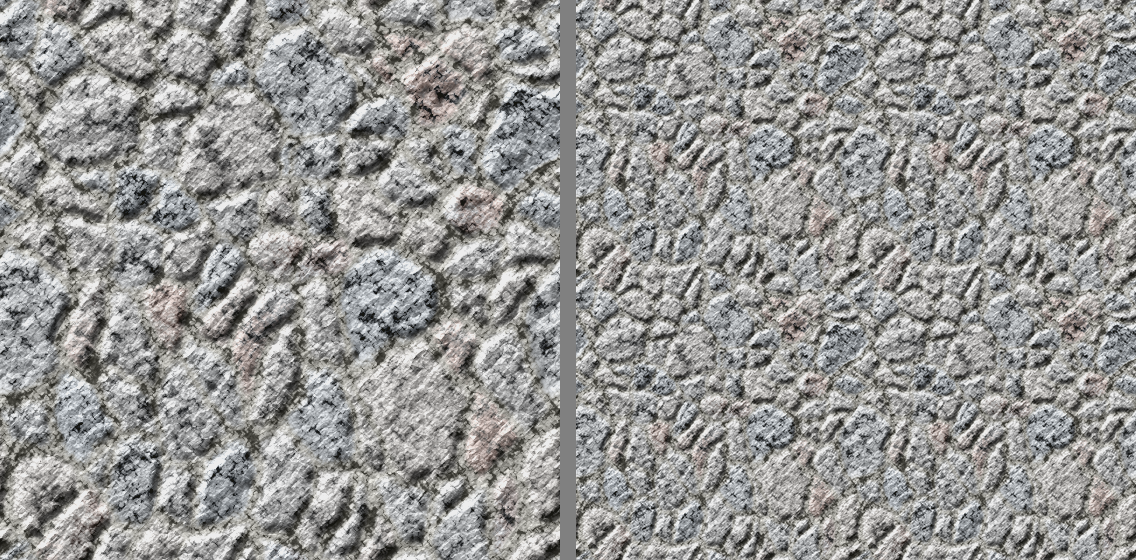
Left: one tile. Right: repeated 2 by 2.
This texture is drawn by a three.js fragment shader. Its source:

```glsl
// Rough rubble wall: grey, bluish and pinkish stones set in gritty mortar.
// A wrapped power diagram gives the stones, layered cellular noise the grain;
// the height field is lit from the upper left, with short cast shadows.
varying vec2 vUv;

const float TAU = 6.2831853;
const vec2 GRID = vec2(11.0, 9.0);
const vec2 LIGHT = vec2(-0.5, 0.85);

vec2 hash2(vec2 p) {
  vec3 q = fract(p.xyx * vec3(0.1031, 0.1030, 0.0973));
  q += dot(q, q.yzx + 33.33);
  return fract((q.xx + q.yz) * q.zy);
}

// Squared distance to the nearest of f x f scattered points, wrapped
float pits(vec2 p, float f) {
  p += 0.3 / f * sin(TAU * (p.yx * floor(f * 0.5) + vec2(0.1, 0.6)));
  vec2 cell = floor(p * f), local = fract(p * f);
  float nearest = 4.0;
  for (int y = -1; y <= 1; y++)
  for (int x = -1; x <= 1; x++) {
    vec2 o = vec2(float(x), float(y));
    vec2 r = o + hash2(mod(cell + o, f) + f) - local;
    nearest = min(nearest, dot(r, r));
  }
  return nearest;
}

// Weighted mean of four octaves; a negative gain alternates pits and bumps
float grit(vec2 p, float gain) {
  float sum = 0.0, total = 0.0, amp = 1.0, f = 20.0;
  for (int i = 0; i < 4; i++) {
    sum += amp * pits(p, f);
    total += amp;
    amp *= gain;
    f *= 2.0;
  }
  return sum / total;
}

// Offset to a stone centre (xy) and its power distance (z)
vec3 site(vec2 cell, vec2 o, vec2 local) {
  vec2 c = mod(cell + o, GRID);
  vec2 r = o + 0.05 + 0.9 * hash2(c) - local;
  vec2 size = hash2(c + 50.0);
  return vec3(r, dot(r, r) - 0.25 * size.y - 0.9 * step(0.96, size.x));
}

// Distance to the stone border (x), offset to its centre (yz)
vec3 stones(vec2 p, out vec2 id) {
  p.y += 0.04 * cos(TAU * p.y);
  p += 0.012 * sin(TAU * (p.yx * vec2(3.0, 2.0) + vec2(0.2, 0.7)));
  p += 0.005 * sin(TAU * (p.yx * 8.0 + p * 3.0));
  p += 0.002 * sin(TAU * (p.yx * 21.0 - p * 9.0));
  vec2 cell = floor(p * GRID), local = fract(p * GRID);
  vec3 best = vec3(0.0, 0.0, 9.0);
  for (int y = -2; y <= 2; y++)
  for (int x = -2; x <= 2; x++) {
    vec2 o = vec2(float(x), float(y));
    vec3 s = site(cell, o, local);
    if (s.z < best.z) {
      best = s;
      id = hash2(mod(cell + o, GRID) + 90.0);
    }
  }
  float soft = 0.0;
  for (int y = -2; y <= 2; y++)
  for (int x = -2; x <= 2; x++) {
    vec3 s = site(cell, vec2(float(x), float(y)), local);
    float gap = length(s.xy - best.xy);
    if (gap > 0.01) soft += exp(-26.0 * (s.z - best.z) / (2.0 * gap));
  }
  // Some stones sit deeper, with wider mortar around them
  return vec3(-log(soft) / 26.0 - 0.1 * fract(id.x * 7.0), best.xy);
}

float height(vec2 p) {
  vec2 id;
  vec3 s = stones(p, id);
  float g = grit(p, -0.55);
  float edge = s.x + 0.05 * (0.26 - g);
  float body = smoothstep(0.0, 0.2, edge);
  // Each stone breaks into two facets along a random ridge
  float across = dot(s.yz, normalize(id.yx - 0.5)) + id.x - 0.5;
  float facets = 0.015 - 0.022 * abs(across) + 0.03 * dot(s.yz, id - 0.5);
  float ripple = 0.0004 * sin(edge * 60.0 + g * 5.0) * (1.0 - body);
  return body * (0.006 + 0.01 * id.y + facets) - g * mix(0.006, 0.009, body) + ripple;
}

void main() {
  vec2 p = vUv, id;
  float e = 0.0015;
  float h = height(p);
  vec2 slope = vec2(height(p + vec2(e, 0.0)) - h, height(p + vec2(0.0, e)) - h) / e;
  float light = -dot(slope, LIGHT) / sqrt(1.0 + 0.5 * dot(slope, slope));
  float shadow = smoothstep(0.004, 0.018, height(p + LIGHT * 0.014) - h);

  vec3 s = stones(p, id);
  float mottle = grit(p + 0.37, 1.0);
  float edge = s.x + 0.3 * (0.26 - mottle);
  float stone = smoothstep(-0.02, 0.12, edge);

  // Stone tints, mortar and dark mineral specks
  vec3 rock = mix(vec3(0.59, 0.61, 0.63), vec3(0.64, 0.63, 0.62), id.y);
  float patches = 0.5 + 0.5 * sin(TAU * (3.0 * p.x + 2.0 * p.y) + 9.0 * mottle);
  rock = mix(rock, vec3(0.65, 0.59, 0.57), smoothstep(0.78, 0.9, id.x) * patches);
  vec3 color = mix(vec3(0.59, 0.585, 0.56), rock, stone);
  float specks = smoothstep(0.26, 0.39, mottle) * mix(0.2, 0.8, stone * (1.0 - id.y));
  color = mix(color, vec3(0.19, 0.20, 0.21), specks);

  // Relief, cast shadows and broken crevices
  color += 0.28 * light + 0.8 * (0.26 - mottle);
  color *= 1.0 - 0.5 * shadow;
  float crevice = (1.0 - smoothstep(-0.06, 0.02, edge)) * smoothstep(0.22, 0.34, mottle);
  color = mix(color, vec3(0.15, 0.145, 0.115), 0.6 * crevice);
  gl_FragColor = vec4(clamp(color, vec3(0.08, 0.08, 0.06), vec3(0.93)), 1.0);
}
```
